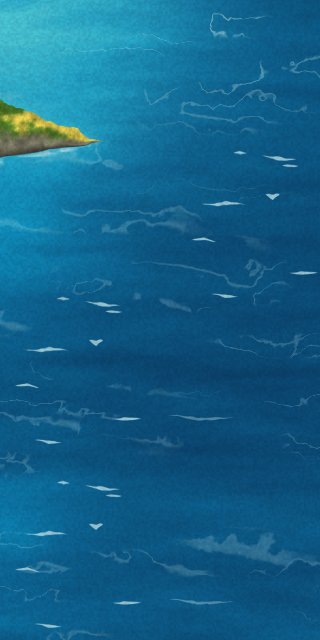
Give the GLSL for this texture, as a WebGL 1 fragment shader.

```glsl
precision highp float;
// Painted sea from above: turquoise shallows, a rocky headland at left and drifting foam.

uniform vec2 u_resolution;

const vec3 DEEP = vec3(0.040, 0.285, 0.450);
const vec3 MID = vec3(0.045, 0.400, 0.580);
const vec3 BRIGHT = vec3(0.040, 0.540, 0.720);
const vec3 SHALLOW = vec3(0.270, 0.740, 0.800);
const vec3 FOAM = vec3(0.720, 0.860, 0.880);
const vec3 GRASS = vec3(0.270, 0.420, 0.130);
const vec3 SUNLIT = vec3(0.780, 0.700, 0.270);
const vec3 ROCK = vec3(0.440, 0.430, 0.360);
const vec2 SWELL = vec2(3.5, 17.0);      // swell frequency across and down
const float SWELL_CONTRAST = 0.22;
const float WISP_STRENGTH = 0.22;
const float GRAIN = 0.055;
const vec2 MOTIF_START = vec2(0.852, 0.607);
const vec2 MOTIF_SHIFT = vec2(-0.552, 0.456);
const float MOTIF_DROP = 0.575;

float hash(vec2 p) {
  vec3 q = fract(p.xyx * 0.1031);
  q += dot(q, q.yzx + 33.33);
  return fract((q.x + q.y) * q.z);
}

float noise(vec2 p) {
  vec2 i = floor(p), f = fract(p);
  f = f * f * (3.0 - 2.0 * f);
  return mix(mix(hash(i), hash(i + vec2(1.0, 0.0)), f.x),
             mix(hash(i + vec2(0.0, 1.0)), hash(i + vec2(1.0, 1.0)), f.x), f.y);
}

float fbm(vec2 p) {
  float sum = 0.0, amp = 0.5;
  for (int i = 0; i < 5; i++) {
    sum += amp * noise(p);
    p = mat2(1.9, 0.35, -0.25, 2.0) * p + 17.3;
    amp *= 0.5;
  }
  return sum;
}

float bell(float x, float center, float width) {
  float t = (x - center) / width;
  return exp(-t * t);
}

// Tapered, ragged streak; size holds half length and half thickness
float streak(vec2 p, vec2 center, vec2 size) {
  vec2 q = p - center;
  q.y += 0.012 * (noise(p * vec2(28.0, 12.0)) - 0.5) - 0.05 * q.x;
  float taper = 1.0 - abs(q.x) / size.x;
  float thick = size.y * taper * (0.5 + noise(p * 70.0));
  float aa = 0.0025;
  return smoothstep(-aa, aa, thick - abs(q.y)) * smoothstep(0.0, 0.25, taper);
}

// One group of whitecaps around its curl of foam
float foamMotif(vec2 p) {
  float f = streak(p, vec2(0.0), vec2(0.024, 0.009));
  f = max(f, streak(p, vec2(-0.102, -0.128), vec2(0.022, 0.005)));
  f = max(f, streak(p, vec2(0.020, -0.115), vec2(0.058, 0.005)));
  f = max(f, streak(p, vec2(0.055, -0.094), vec2(0.027, 0.005)));
  f = max(f, streak(p, vec2(-0.155, 0.029), vec2(0.072, 0.005)));
  f = max(f, streak(p, vec2(-0.215, 0.141), vec2(0.040, 0.005)));
  f = max(f, streak(p, vec2(0.096, 0.245), vec2(0.048, 0.005)));
  f = max(f, 0.5 * streak(p, vec2(0.330, 0.242), vec2(0.110, 0.005)));
  return max(f, streak(p, vec2(-0.150, 0.318), vec2(0.045, 0.005)));
}

vec3 water(vec2 p) {
  vec2 w = p + vec2(0.0, 0.035 * (fbm(p * 5.0) - 0.5));
  float swell = fbm(w * SWELL) - 0.48;
  float broad = fbm(w * vec2(1.6, 5.0) + 41.0) - 0.48;
  float shore = exp(-1.15 * dot(p * vec2(2.0, 2.1), p * vec2(2.0, 2.1)));
  float band = bell(p.x, -0.04, 0.40) * bell(p.y, 0.70, 0.34);
  float lower = bell(p.x, -0.04, 0.28) * bell(p.y, 1.61, 0.15);
  float upper = (1.0 - smoothstep(0.25, 0.85, p.y)) * (1.0 - 0.65 * smoothstep(0.45, 1.05, p.x));
  float left = 0.35 * (1.0 - smoothstep(0.0, 0.55, p.x));
  float bottom = 0.32 * smoothstep(1.15, 1.5, p.y);
  float light = 0.85 * upper + 1.25 * band + 0.75 * lower + left + bottom + 1.1 * shore;
  light -= 0.25 * bell(p.y, 1.42, 0.06) * (1.0 - 0.5 * p.x);
  light += swell * SWELL_CONTRAST * 4.0 + broad * 0.6;
  vec3 col = mix(DEEP, MID, clamp(light, -0.35, 1.0));
  col = mix(col, BRIGHT, smoothstep(0.85, 1.9, light));
  col = mix(col, SHALLOW, clamp(shore * (0.85 + swell), 0.0, 1.0));

  // Fine crest lines, denser in the upper right
  float crest = abs(noise(w * vec2(5.0, 24.0) + 3.0 * fbm(p * 9.0)) - 0.5);
  float patches = smoothstep(0.48, 0.72, noise(p * vec2(4.0, 13.0) + 8.0));
  float net = bell(p.x, 0.70, 0.25) * bell(p.y, 0.12, 0.15);
  float wisps = (1.0 - smoothstep(0.0, 0.07, crest)) * patches;
  return mix(col, FOAM, wisps * (WISP_STRENGTH + 0.35 * net));
}

void main() {
  // Width is one unit; y runs down from the top edge
  vec2 p = vec2(gl_FragCoord.x, u_resolution.y - gl_FragCoord.y) / u_resolution.x;
  vec3 col = water(p);

  float foam = 0.0;
  for (int i = 0; i < 3; i++) {
    float k = float(i);
    vec2 anchor = MOTIF_START + MOTIF_SHIFT * min(k, 1.0) + vec2(0.0, MOTIF_DROP * max(k - 1.0, 0.0));
    foam = max(foam, foamMotif(p - anchor));
  }
  col = mix(col, FOAM, 0.78 * foam);

  // Headland: sloping ridge above, nearly level waterline below
  float rough = fbm(p * 22.0);
  float ridge = 0.31 + 0.42 * p.x + 0.045 * (rough - 0.5);
  float waterline = 0.492 - 0.15 * p.x + 0.014 * (noise(p * 38.0) - 0.5);
  float inside = min(p.y - ridge, waterline - p.y);
  float nearLand = 1.0 - smoothstep(0.26, 0.36, p.x);
  col = mix(col, SHALLOW, 0.40 * nearLand * exp(-abs(inside) * 45.0));
  float surf = bell(p.y, waterline + 0.012, 0.009) * nearLand;
  col = mix(col, FOAM, 0.65 * surf * smoothstep(0.35, 0.65, noise(p * vec2(30.0, 60.0))));
  float depth = clamp((p.y - ridge) / max(waterline - ridge, 0.01), 0.0, 1.0);
  vec3 grass = mix(SUNLIT, GRASS, smoothstep(0.38, 0.60, fbm(p * 16.0 + 5.0) + 0.12 - 0.7 * p.x));
  vec3 land = mix(grass, ROCK, smoothstep(0.42, 0.72, depth + 0.5 * (rough - 0.5)));
  land *= 0.65 + 0.75 * fbm(p * vec2(55.0, 38.0));
  land *= 1.0 - 0.45 * smoothstep(0.78, 1.0, depth);
  col = mix(col, land, smoothstep(-0.003, 0.003, inside));

  // Paper grain
  col *= 1.0 + GRAIN * 2.0 * (noise(p * 150.0) + 0.5 * noise(p * 290.0) - 0.75);
  gl_FragColor = vec4(clamp(col, 0.0, 1.0), 1.0);
}
```
